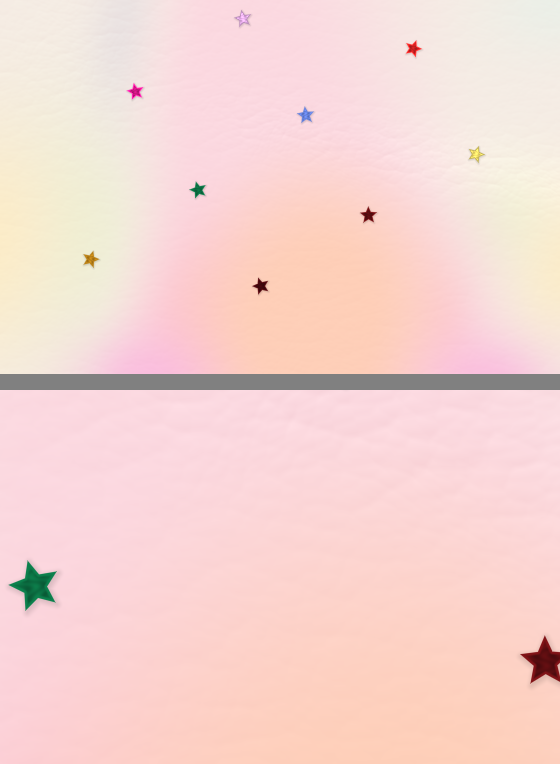
Top, the full canvas; bottom, a detail of the centre.
Write a WebGL 2 fragment shader that draws this background.

```glsl
#version 300 es
precision highp float;

uniform vec2 u_resolution;
out vec4 fragColor;

vec2 hash2(vec2 c) {
  return fract(sin(vec2(dot(c, vec2(127.1, 311.7)), dot(c, vec2(269.5, 183.3)))) * 4375.85);
}

// Squared distance to the nearest cell point
float cellular(vec2 p) {
  vec2 cell = floor(p);
  float nearest = 4.0;
  for (int y = -1; y <= 1; y++) {
    for (int x = -1; x <= 1; x++) {
      vec2 c = cell + vec2(x, y);
      vec2 d = c + hash2(c) - p;
      nearest = min(nearest, dot(d, d));
    }
  }
  return nearest;
}

float foilHeight(vec2 p) {
  vec2 bend = 0.012 * sin(p.yx * vec2(31.0, 23.0) + 2.0 * sin(p * 13.0));
  return cellular((p + bend) * vec2(20.0, 44.0)) + 0.5 * cellular((p - bend) * vec2(58.0, 92.0));
}

// Signed distance to a five-pointed star
float starDistance(vec2 p, float radius) {
  vec2 k = vec2(0.80902, -0.58779);
  vec2 mirrored = vec2(-k.x, k.y);
  p.x = abs(p.x);
  p -= 2.0 * max(dot(k, p), 0.0) * k;
  p -= 2.0 * max(dot(mirrored, p), 0.0) * mirrored;
  p.x = abs(p.x);
  p.y -= radius;
  vec2 side = 0.47 * vec2(-k.y, k.x) - vec2(0.0, 1.0);
  float h = clamp(dot(p, side) / dot(side, side), 0.0, radius);
  return length(p - side * h) * sign(p.y * side.x - p.x * side.y);
}

float blob(vec2 p, vec2 centre, vec2 size) {
  vec2 d = (p - centre) / size;
  return exp(-dot(d, d));
}

// Iridescent colour bands
vec3 sheen(vec2 uv) {
  vec3 ivory = vec3(0.96, 0.925, 0.895);
  vec3 pink = vec3(0.985, 0.85, 0.88);
  vec3 peach = vec3(0.995, 0.81, 0.72);
  vec3 rose = vec3(0.99, 0.765, 0.80);
  vec3 orchid = vec3(0.98, 0.73, 0.87);
  vec3 mint = vec3(0.93, 0.935, 0.83);
  vec3 butter = vec3(0.985, 0.925, 0.785);

  uv += 0.01 * sin(uv.yx * vec2(9.0, 7.0) + vec2(1.0, 2.5));
  vec3 color = mix(ivory, mint, 0.9 * blob(uv, vec2(0.13, 0.38), vec2(0.13, 0.33)));
  color = mix(color, butter, blob(uv, vec2(-0.02, 0.36), vec2(0.12, 0.32)));
  color = mix(color, mint, 0.8 * blob(uv, vec2(0.89, 0.42), vec2(0.11, 0.16)));
  color = mix(color, butter, 0.9 * blob(uv, vec2(1.01, 0.28), vec2(0.10, 0.20)));
  color = mix(color, vec3(0.91, 0.94, 0.91), 0.8 * blob(uv, vec2(1.0, 1.0), vec2(0.13, 0.14)));
  color = mix(color, vec3(0.90, 0.87, 0.88), 0.7 * blob(uv, vec2(0.22, 0.92), vec2(0.06, 0.25)));

  // Pink fan, wider towards the bottom
  float leftEdge = 0.23 + 0.06 * uv.y;
  float rightEdge = 0.92 - 0.26 * uv.y;
  float softness = 0.08 + 0.12 * uv.y;
  float fan = smoothstep(leftEdge - 0.07, leftEdge + 0.09, uv.x)
            * (1.0 - smoothstep(rightEdge - softness, rightEdge + softness, uv.x));
  color = mix(color, pink, fan);
  color = mix(color, rose, 0.85 * fan * blob(uv, vec2(0.38, 0.14), vec2(0.16, 0.26)));
  color = mix(color, rose, 0.6 * fan * blob(uv, vec2(0.80, 0.16), vec2(0.09, 0.18)));
  float dome = length((uv - vec2(0.57, 0.12)) / vec2(0.27, 0.52));
  color = mix(color, peach, 1.0 - smoothstep(0.35, 1.1, dome));
  color = mix(color, orchid, 0.9 * blob(uv, vec2(0.27, -0.03), vec2(0.12, 0.13)));
  return mix(color, orchid, 0.9 * blob(uv, vec2(0.88, -0.03), vec2(0.12, 0.13)));
}

void main() {
  vec2 uv = gl_FragCoord.xy / u_resolution;
  vec2 p = gl_FragCoord.xy / u_resolution.y;
  float aspect = u_resolution.x / u_resolution.y;
  float pixel = 1.0 / u_resolution.y;
  vec3 color = sheen(uv);

  // Wrinkled foil, strongest along a slanting crease
  float relief = foilHeight(p) - foilHeight(p + vec2(0.002, -0.005));
  float creaseOffset = (uv.y - 0.81 + 0.3 * uv.x) / 0.09;
  float crease = exp(-creaseOffset * creaseOffset) * smoothstep(0.3, 0.5, uv.x);
  float corner = blob(uv, vec2(0.17, 0.82), vec2(0.15, 0.2));
  color += relief * (0.014 + 0.028 * crease + 0.02 * corner) * vec3(0.6, 1.0, 0.9);
  color += 0.02 * crease * smoothstep(0.6, 0.9, uv.x);

  // Scattered sequin stars
  vec3 tints[9] = vec3[9](
    vec3(0.93, 0.70, 0.94), vec3(0.76, 0.12, 0.12), vec3(0.78, 0.08, 0.49),
    vec3(0.40, 0.51, 0.87), vec3(0.97, 0.89, 0.42), vec3(0.04, 0.42, 0.25),
    vec3(0.34, 0.05, 0.06), vec3(0.72, 0.50, 0.09), vec3(0.25, 0.03, 0.05));
  for (int i = 0; i < 9; i++) {
    float n = float(i);
    vec2 centre = vec2((0.13 + 0.8 * fract(0.38 + 0.38 * n)) * aspect,
                       0.95 - 0.09 * n + 0.015 * sin(n * 2.4));
    float turn = 0.35 * sin(n * 4.1 + 0.6);
    vec2 q = mat2(cos(turn), -sin(turn), sin(turn), cos(turn)) * (p - centre);
    float d = starDistance(q, 0.0235);
    float shadow = 1.0 - smoothstep(-0.002, 0.006, starDistance(q + vec2(-0.001, 0.002), 0.0235));
    color *= 1.0 - 0.12 * shadow;

    // Pale stars get a darker rim, dark stars a brighter one
    vec3 tint = tints[i];
    float glint = sin(q.x * 420.0 + 2.0 * sin(q.y * 310.0 + n)) * sin(q.y * 360.0 + n);
    vec3 rim = tint * mix(1.5, 0.78, smoothstep(0.2, 0.7, tint.g));
    vec3 face = tint * (1.0 + 0.16 * glint);
    face = mix(face, rim, smoothstep(-0.0035, -0.001, d));
    color = mix(color, face, 1.0 - smoothstep(-0.7 * pixel, 0.7 * pixel, d));
  }
  fragColor = vec4(clamp(color, 0.0, 1.0), 1.0);
}
```
